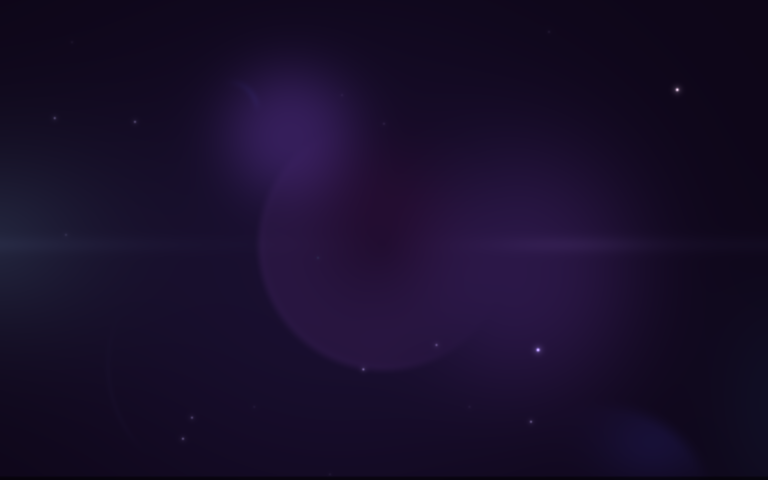
Reproduce this background procedurally as a Shadertoy shader.

```glsl
// Dim violet nebula with soft light orbs, a horizontal lens streak and sparse stars.

float hash(float n) {
    return fract(sin(n * 127.1) * 43758.5453);
}

// Soft elliptical glow; a higher power gives a flatter core
float glow(vec2 p, vec2 center, vec2 size, float power) {
    return exp(-pow(length((p - center) / size), power));
}

float disc(vec2 p, vec2 center, float radius, float blur) {
    return 1.0 - smoothstep(radius - blur, radius + blur, length(p - center));
}

float ring(vec2 p, vec2 center, float radius, float width) {
    float d = (length(p - center) - radius) / width;
    return exp(-d * d);
}

// Tight core surrounded by a weak halo
float star(vec2 p, vec2 center, float size) {
    float d = length(p - center) / size;
    return exp(-d * d) + 0.18 * exp(-d * d * 0.12);
}

void mainImage(out vec4 fragColor, in vec2 fragCoord) {
    vec2 p = fragCoord / iResolution.y;
    float aspect = iResolution.x / iResolution.y;
    p.x *= 1.6 / aspect;

    // Night base and broad indigo haze
    vec3 color = vec3(0.052, 0.022, 0.092);
    color += vec3(0.046, 0.036, 0.094) * glow(p, vec2(0.70, 0.42), vec2(0.60, 0.52), 2.2);

    // Blue-teal light leaking from the sides
    color += vec3(0.070, 0.112, 0.122) * glow(p, vec2(-0.03, 0.50), vec2(0.24, 0.19), 1.6);
    color += vec3(0.010, 0.032, 0.045) * glow(p, vec2(1.63, 0.15), vec2(0.14, 0.24), 2.0);

    // Central orb, lit along its lower left side, with a dim core
    vec2 orb = vec2(0.80, 0.49);
    float lit = smoothstep(0.76, 0.46, p.y) * smoothstep(1.06, 0.76, p.x);
    float body = smoothstep(-0.10, 0.22, length(p - orb)) * lit;
    color += vec3(0.058, 0.026, 0.066) * body * disc(p, orb, 0.262, 0.011);
    color += vec3(0.006, 0.005, 0.010) * ring(p, orb, 0.255, 0.010) * lit;
    color += vec3(0.012, -0.020, -0.026) * glow(p, vec2(0.80, 0.56), vec2(0.14, 0.16), 2.0);

    // Violet glows
    color += vec3(0.122, 0.070, 0.195) * glow(p, vec2(0.604, 0.725), vec2(0.142, 0.140), 2.5);
    color += vec3(0.084, 0.044, 0.122) * glow(p, vec2(1.11, 0.435), vec2(0.23, 0.26), 2.5);

    // Blue crescent in the lower right corner
    color += vec3(0.030, 0.032, 0.100) * disc(p, vec2(1.25, -0.083), 0.240, 0.022)
           * glow(p, vec2(1.365, 0.075), vec2(0.12, 0.09), 2.0);

    // Faint arcs
    color += vec3(0.007, 0.007, 0.013) * ring(p, vec2(0.48, 0.24), 0.255, 0.006)
           * smoothstep(0.42, 0.25, p.x) * smoothstep(0.38, 0.20, p.y) * smoothstep(0.04, 0.12, p.y);
    color += vec3(0.012, 0.018, 0.045) * ring(p, vec2(0.478, 0.771), 0.057, 0.008)
           * smoothstep(0.46, 0.53, p.x) * smoothstep(0.76, 0.80, p.y);

    // Horizontal streak
    float line = exp(-pow((p.y - 0.49) / 0.018, 2.0));
    color += vec3(0.020, 0.024, 0.032) * line * glow(p, vec2(0.0, 0.49), vec2(0.45, 1.0), 2.0);
    color += vec3(0.030, 0.024, 0.036) * line * glow(p, vec2(1.17, 0.49), vec2(0.17, 1.0), 2.0);
    color += vec3(0.014, 0.013, 0.022) * line * smoothstep(1.0, 1.3, p.x);

    // Scattered dim stars, some of them teal
    for (int i = 0; i < 16; i++) {
        float n = float(i) + 1.0;
        vec2 place = vec2(1.6 * hash(n), hash(n + 31.7));
        float level = 0.04 + 0.30 * pow(hash(n + 67.3), 4.0);
        vec3 tint = mix(vec3(0.85, 0.80, 1.0), vec3(0.25, 0.85, 0.80), step(0.75, hash(n + 91.9)));
        color += tint * level * star(p, place, 0.0027);
    }

    // Two leading stars
    color += vec3(0.78, 0.70, 0.74) * star(p, vec2(1.411, 0.813), 0.0033);
    color += vec3(0.62, 0.56, 0.82) * star(p, vec2(1.121, 0.271), 0.0035);

    // Dark lower border
    color *= mix(0.45, 1.0, smoothstep(0.004, 0.010, p.y));

    fragColor = vec4(max(color, 0.0), 1.0);
}
```
